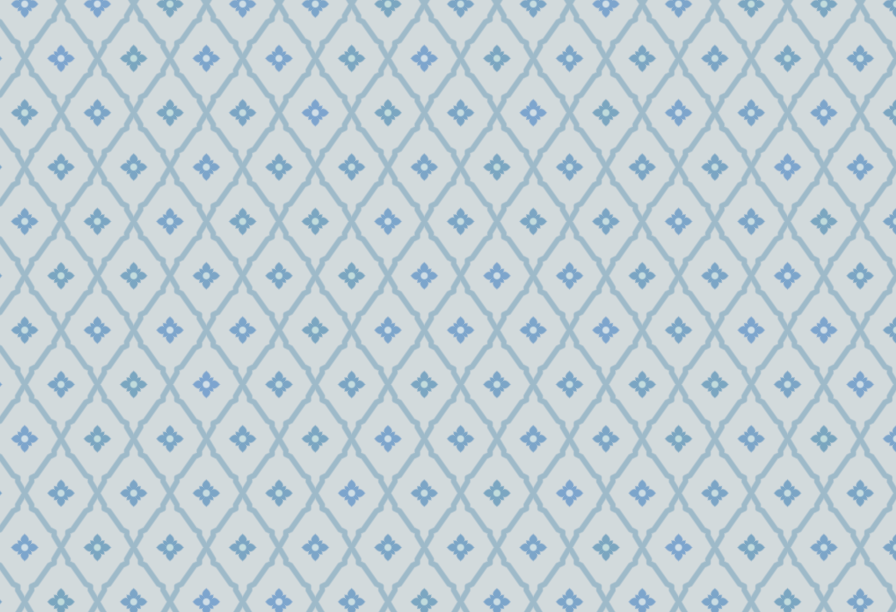
Reproduce this pattern procedurally as a Shadertoy shader.

```glsl
// Pale trellis wallpaper: stepped ogee lattice with a small eight-pointed flower in each cell.
// Mirror and half-turn folds reduce the plane to one quarter cell holding half a lattice
// edge and a quarter flower; both are drawn with distance functions.

float hash(vec2 p) {
    return fract(sin(dot(p, vec2(127.1, 311.7))) * 4375.85);
}

float segment(vec2 p, vec2 a, vec2 b) {
    vec2 d = b - a;
    return length(p - a - d * clamp(dot(p - a, d) / dot(d, d), 0.0, 1.0));
}

// Pointed leaf along x: centre, half length, half width
float petal(vec2 p, float mid, float halfLen, float halfWidth) {
    float t = (p.x - mid) / halfLen;
    float slope = 2.0 * halfWidth * t / halfLen;
    return (abs(p.y) - halfWidth * (1.0 - t * t)) / sqrt(1.0 + slope * slope);
}

// Half of a lattice edge, from a crossing to the edge's midpoint at the origin
float trellis(vec2 p) {
    float d = segment(p, vec2(0.25, -0.374), vec2(0.155, -0.214));
    d = min(d, segment(p, vec2(0.155, -0.214), vec2(0.155, -0.16)));
    d = min(d, segment(p, vec2(0.155, -0.16), vec2(0.09, -0.128)));
    return min(d, segment(p, vec2(0.09, -0.128), vec2(-0.03, 0.043)));
}

// Four long petals, four short diagonal ones and a joining disc
float flower(vec2 p) {
    p = vec2(max(p.x, p.y), min(p.x, p.y));
    vec2 diagonal = vec2(p.x + p.y, p.x - p.y) * 0.7071;
    float d = min(petal(p, 0.105, 0.08, 0.055), petal(diagonal, 0.075, 0.058, 0.035));
    return min(d, length(p) - 0.075);
}

float cover(float d, float edge) {
    return 1.0 - smoothstep(-edge, edge, d);
}

void mainImage(out vec4 fragColor, in vec2 fragCoord) {
    // One unit is the horizontal spacing of the flowers
    float unit = 12.333 / iResolution.x;
    vec2 p = fragCoord * unit - vec2(0.84, 0.14);
    vec2 cell = vec2(1.0, 1.496);
    float edge = max(0.016, 0.75 * unit);

    // Mirror into a quarter cell, then turn its upper half onto the lower
    vec2 id = round(p / cell);
    vec2 fold = abs(p - id * cell) - 0.25 * cell;
    if (fold.y > 0.0) {
        fold = -fold;
        id = floor(p / cell) + 0.5;
    }
    vec2 bloom = fold + 0.25 * cell;

    // Ground and lattice
    vec3 color = vec3(0.825, 0.853, 0.863);
    color = mix(color, vec3(0.62, 0.73, 0.79), cover(trellis(fold) - 0.038, edge));

    // Flowers drift between teal and clear blue, with a pale eye
    float tint = hash(id);
    vec3 petals = mix(vec3(0.48, 0.65, 0.75), vec3(0.49, 0.645, 0.81), tint);
    vec3 eye = mix(vec3(0.75, 0.86, 0.86), vec3(0.82, 0.87, 0.91), tint);
    color = mix(color, petals, cover(flower(bloom), edge));
    color = mix(color, eye, cover(length(bloom) - 0.048, edge));

    fragColor = vec4(color, 1.0);
}
```
